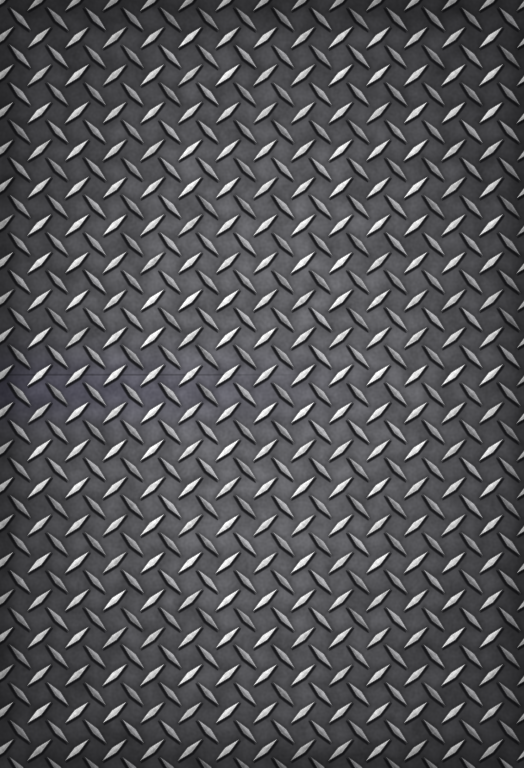
Give the GLSL for this texture, as a Shadertoy shader.

```glsl
const vec2 REPEATS = vec2(13.92, 20.48);
const vec2 RISING = vec2(0.74, 0.673);
const vec2 FALLING = vec2(0.673, -0.74);
const vec3 STEEL_LIGHT = vec3(0.405, 0.405, 0.42);
const vec3 STEEL_DARK = vec3(0.215, 0.215, 0.225);
const vec3 POLISHED = vec3(0.88, 0.88, 0.88);
const vec3 BRUSHED = vec3(0.60, 0.60, 0.61);
const vec3 SHADOW = vec3(0.07, 0.07, 0.08);

vec2 hashGradient(vec2 cell) {
    vec3 h = fract(vec3(cell.xyx) * vec3(0.1031, 0.1030, 0.0973));
    h += dot(h, h.yzx + 33.33);
    return fract((h.xx + h.yz) * h.zy) * 2.0 - 1.0;
}

float gradientNoise(vec2 p) {
    vec2 i = floor(p), f = fract(p);
    vec2 u = f * f * f * (f * (f * 6.0 - 15.0) + 10.0);
    vec2 e = vec2(0.0, 1.0);
    float lower = mix(dot(hashGradient(i), f),
                      dot(hashGradient(i + e.yx), f - e.yx), u.x);
    float upper = mix(dot(hashGradient(i + e.xy), f - e.xy),
                      dot(hashGradient(i + e.yy), f - e.yy), u.x);
    return mix(lower, upper, u.y);
}

float fractalNoise(vec2 p, int octaves) {
    float sum = 0.0, amplitude = 1.0;
    for (int k = 0; k < octaves; k++) {
        sum += amplitude * gradientNoise(p);
        p = mat2(1.6, 1.2, -1.2, 1.6) * p + 7.3;
        amplitude *= 0.55;
    }
    return sum;
}

// Along and across a raised bar
vec2 barFrame(vec2 p, vec2 axis) {
    return vec2(dot(p, axis), dot(p, vec2(-axis.y, axis.x)));
}

// Approximate distance to a pointed lozenge
float lozenge(vec2 q, float halfLength, float halfWidth) {
    q = abs(q);
    float edge = halfWidth * pow(max(1.0 - q.x / halfLength, 0.0), 0.8);
    float side = q.y - edge;
    return q.x < halfLength ? side : length(vec2(q.x - halfLength, side));
}

// Lay one family of bars over the plate
vec3 addBars(vec3 base, vec2 grid, vec2 axis, vec2 shadowShift,
             vec3 metal, float facet, float light, float pixel) {
    vec2 cell = floor(grid + 0.5);
    vec2 p = grid - cell;
    vec2 variation = hashGradient(cell + axis * 40.0);
    float halfLength = 0.42 + 0.012 * variation.x;
    vec2 q = barFrame(p, axis);
    float body = lozenge(q, halfLength, 0.092);
    float shadowEdge = lozenge(barFrame(p - shadowShift, axis), halfLength, 0.085);

    // Contact shade and dropped shadow
    base *= 1.0 - 0.28 * exp(-max(body, 0.0) * 14.0);
    base = mix(base, SHADOW, 0.85 * (1.0 - smoothstep(-0.02, 0.045, shadowEdge)));

    // Faceted, worn top surface
    float lit = smoothstep(-0.035, 0.035, q.y + 0.015 * variation.y);
    float wear = fractalNoise(grid * 9.0, 2);
    vec3 top = metal * (1.0 + facet * (lit - 0.6) + 0.06 * variation.y + 0.16 * wear);
    top *= mix(0.72, 1.0, smoothstep(0.0, 0.03, -body));
    float coverage = clamp(0.5 - body / pixel, 0.0, 1.0);
    return mix(base, top * light, coverage);
}

void mainImage(out vec4 fragColor, in vec2 fragCoord) {
    vec2 uv = fragCoord / iResolution.xy;
    vec2 grid = (uv - vec2(0.0, 1.0)) * REPEATS - vec2(0.04, 0.0);
    float pixel = 1.3 * max(REPEATS.x / iResolution.x, REPEATS.y / iResolution.y);

    // Plate with broad vignette and smudges
    float vignette = smoothstep(0.15, 0.75, length(uv - 0.5) * 1.1);
    vec3 color = mix(STEEL_LIGHT, STEEL_DARK, vignette);
    color *= 1.0 + 0.26 * fractalNoise(grid * 1.3, 4) + 0.10 * gradientNoise(grid * 11.0);

    // Cool stain and faint scratch across the middle
    float offset = (uv.y - 0.495) * 22.0;
    float band = exp(-offset * offset) * (1.0 - smoothstep(0.1, 0.85, uv.x));
    color += band * vec3(0.0, -0.005, 0.03);
    float scratch = 1.0 - smoothstep(0.0, 0.0022, abs(uv.y - 0.512));
    color *= 1.0 - 0.22 * scratch * (1.0 - smoothstep(0.3, 0.65, uv.x));

    // Two alternating bar directions
    float light = 1.03 - 0.17 * vignette;
    color = addBars(color, grid, RISING, vec2(0.035, -0.045), POLISHED, 0.16, light, pixel);
    color = addBars(color, grid + 0.5, FALLING, vec2(-0.05, -0.04), BRUSHED, 0.30, light, pixel);

    // Darkened rim
    vec2 rim = min(uv, 1.0 - uv);
    color *= mix(0.78, 1.0, smoothstep(0.0, 0.06, min(rim.x, rim.y)));
    fragColor = vec4(clamp(color, 0.0, 1.0), 1.0);
}
```
